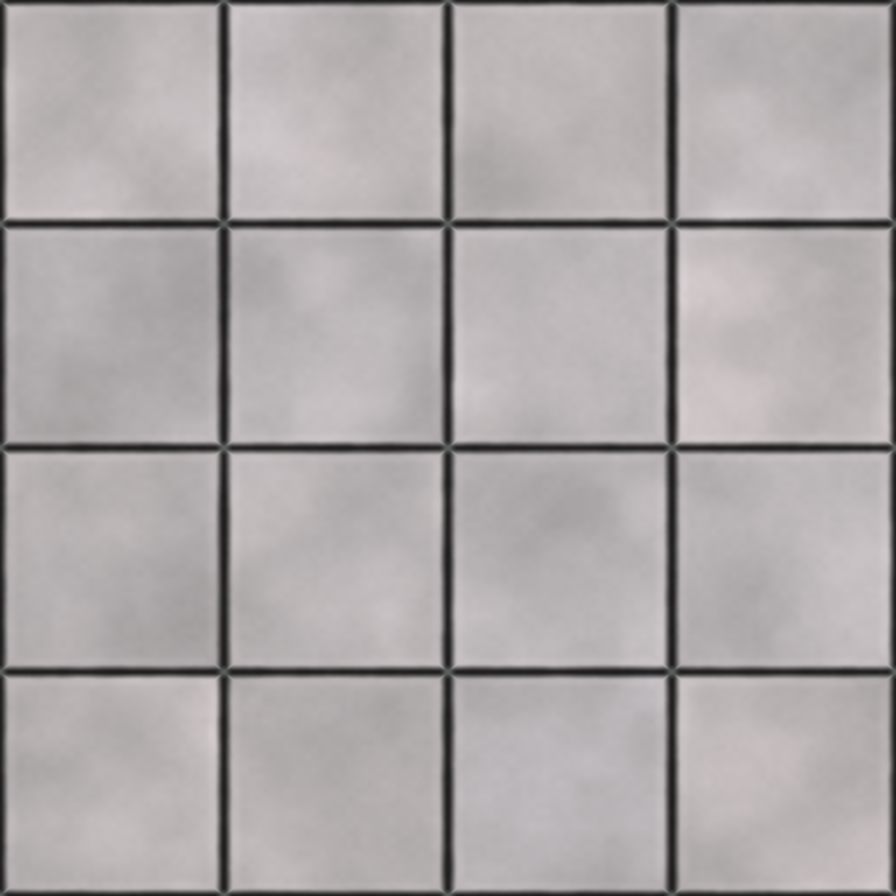
Write a three.js fragment shader that draws this texture.

```glsl
varying vec2 vUv;

const float TILES = 4.0;
const vec2 BEVEL_WIDTH = vec2(0.043, 0.037); // in tile units
const vec3 STONE_DARK = vec3(0.595, 0.583, 0.583);
const vec3 STONE_WARM = vec3(0.825, 0.787, 0.787);
const vec3 STONE_COOL = vec3(0.805, 0.782, 0.797);
const vec3 GROOVE = vec3(0.125, 0.118, 0.118);
const vec3 GROOVE_CROSSING = vec3(0.36, 0.38, 0.37);

float hash(vec2 p) {
  return fract(sin(dot(p, vec2(127.1, 311.7))) * 43758.5453);
}

// Value noise that wraps after a whole number of cells
float wrapNoise(vec2 p, float period) {
  vec2 cell = floor(p);
  vec2 f = fract(p);
  vec2 w = f * f * f * (f * (f * 6.0 - 15.0) + 10.0);
  float a = hash(mod(cell, period));
  float b = hash(mod(cell + vec2(1.0, 0.0), period));
  float c = hash(mod(cell + vec2(0.0, 1.0), period));
  float d = hash(mod(cell + vec2(1.0, 1.0), period));
  return mix(mix(a, b, w.x), mix(c, d, w.x), w.y);
}

float clouds(vec2 p, float period) {
  float sum = 0.0;
  float weight = 0.5;
  for (int i = 0; i < 5; i++) {
    sum += weight * wrapNoise(p, period);
    p = p * 2.0 + vec2(3.37, 7.71);
    period *= 2.0;
    weight *= 0.5;
  }
  return sum / 0.96875;
}

// Mottled stone, with its own tone, tint and cloud pattern per tile
vec3 stoneColor(vec2 uv, vec2 id) {
  vec2 shift = 8.0 * vec2(hash(id + 3.1), hash(id + 8.6));
  float mottle = clouds(uv * TILES * 2.0 + shift, 8.0) - 0.5;
  float tint = clouds(uv * TILES + shift.yx, 4.0) - 0.5;
  float tileTone = hash(id + 5.3) - 0.5;
  float rowTone = -cos(6.283185 * (id.y - 1.0) / TILES);
  float tone = 0.6 + 0.3 * tileTone + 0.09 * rowTone + 0.95 * mottle;
  float warmth = clamp(hash(id + 1.7) + tint, 0.0, 1.0);
  return mix(STONE_DARK, mix(STONE_COOL, STONE_WARM, warmth), clamp(tone, 0.0, 1.1));
}

// Soft dark joint that turns paler where two joints cross
vec3 addGroove(vec3 stone, vec2 edge, float wear) {
  vec2 slope = edge / BEVEL_WIDTH;
  float depth = min(slope.x, slope.y) + 0.16 * wear;
  float crossing = 1.0 - smoothstep(0.0, 1.0, length(slope));
  float mitre = 1.0 - smoothstep(0.0, 0.45, abs(slope.x - slope.y));
  mitre *= 1.0 - smoothstep(0.5, 1.3, max(slope.x, slope.y));
  vec3 joint = mix(GROOVE, GROOVE_CROSSING, max(crossing, 0.6 * mitre));
  float rim = exp(-pow((depth - 1.25) / 0.45, 2.0));
  return mix(joint, stone + 0.025 * rim, smoothstep(0.0, 1.0, depth));
}

void main() {
  vec2 grid = vUv * TILES;
  vec2 id = mod(floor(grid), TILES);
  vec2 f = fract(grid);
  vec2 edge = min(f, 1.0 - f);

  float wear = clouds(vUv * 32.0, 32.0) - 0.5;
  vec3 color = addGroove(stoneColor(vUv, id), edge, wear);

  // Fine surface grain
  color += 0.012 * (wrapNoise(vUv * 128.0, 128.0) - 0.5);
  gl_FragColor = vec4(color, 1.0);
}
```
